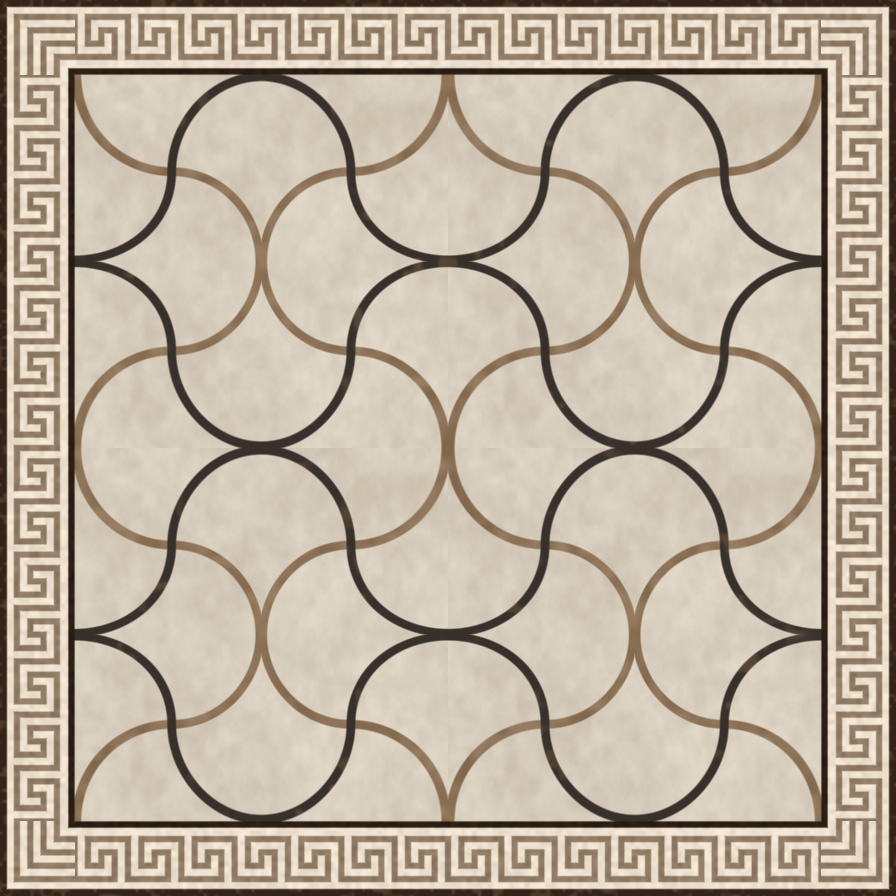
A three.js fragment shader for this pattern:

```glsl
varying vec2 vUv;

const vec3 STONE = vec3(0.84, 0.80, 0.735);
const vec3 CREAM = vec3(0.93, 0.88, 0.81);
const vec3 KEY_BROWN = vec3(0.56, 0.48, 0.39);
const vec3 RIBBON_BROWN = vec3(0.55, 0.45, 0.34);
const vec3 RIBBON_DARK = vec3(0.22, 0.19, 0.17);
const vec3 EDGE_DARK = vec3(0.20, 0.14, 0.09);
const vec3 FLECK = vec3(0.48, 0.38, 0.27);

const float OUTER_EDGE = 0.0078;   // depth of the outer dark rim
const float INNER_EDGE = 0.0762;   // start of the inner dark rim
const float FIELD_EDGE = 0.0833;   // start of the stone field
const float KEY_START = 0.0189;    // depth of the first key row
const float KEY_REPEATS = 14.0;
const float KEY_HALF_WIDTH = 0.23; // in key cells
const float RIBBON_HALF_WIDTH = 0.0235; // in ribbon cells
const float RIBBON_CELLS = 4.0;
const float BULGE = 1.02;
const float SWAY = 0.02;
const float SOFT = 0.0013;
const float PI = 3.14159;

float hash(vec2 p) {
  vec3 q = fract(p.xyx * 0.1031);
  q += dot(q, q.yzx + 33.33);
  return fract((q.x + q.y) * q.z);
}

float noise(vec2 p) {
  vec2 i = floor(p);
  vec2 f = fract(p);
  f = f * f * (3.0 - 2.0 * f);
  return mix(mix(hash(i), hash(i + vec2(1.0, 0.0)), f.x),
             mix(hash(i + vec2(0.0, 1.0)), hash(i + 1.0), f.x), f.y);
}

float fbm(vec2 p) {
  float sum = 0.0;
  float amp = 0.5;
  for (int k = 0; k < 5; k++) {
    sum += amp * noise(p);
    p = p * 2.03 + 17.0;
    amp *= 0.5;
  }
  return sum;
}

float cover(float d) {
  return 1.0 - smoothstep(-SOFT, SOFT, d);
}

// Distance to a wave of half circles, mirrored on alternate rows
float waveDistance(vec2 p) {
  vec2 cell = vec2(floor(p.x + 0.5), floor(p.y));
  vec2 q = p - cell - vec2(0.0, 0.5);
  float side = 1.0 - 2.0 * mod(cell.x + cell.y, 2.0);
  if (q.y * side < 0.0) q.x = 1.0 - abs(q.x);
  return abs(length(q * vec2(1.0, BULGE)) - 0.5);
}

// Square-ended bar between two axis-aligned key nodes
float bar(vec2 q, vec2 a, vec2 b) {
  vec2 d = abs(q - 0.5 * (a + b)) - 0.5 * abs(b - a);
  return max(d.x, d.y) - KEY_HALF_WIDTH;
}

// One unit of the fret, four cells long and three rows deep
float keyDistance(vec2 q) {
  q.x = mod(q.x + 0.5, 4.0) - 0.5;
  float d = bar(q, vec2(-1.0, 0.0), vec2(0.0));
  d = min(d, bar(q, vec2(0.0), vec2(0.0, 3.0)));
  d = min(d, bar(q, vec2(0.0, 3.0), vec2(3.0)));
  d = min(d, bar(q, vec2(3.0, 1.0), vec2(3.0)));
  d = min(d, bar(q, vec2(2.0, 1.0), vec2(3.0, 1.0)));
  d = min(d, bar(q, vec2(2.0, 1.0), vec2(2.0)));
  d = min(d, bar(q, vec2(1.0, 2.0), vec2(2.0)));
  d = min(d, bar(q, vec2(1.0, 0.0), vec2(1.0, 2.0)));
  return min(d, bar(q, vec2(1.0, 0.0), vec2(4.0, 0.0)));
}

vec3 stoneField(vec2 uv) {
  float cellSize = (1.0 - 2.0 * FIELD_EDGE) / RIBBON_CELLS;
  vec2 p = (uv - FIELD_EDGE) / cellSize;
  vec2 slab = mod(p, 2.0);
  float cloud = fbm(slab * 2.3 + 5.0) - 0.48;
  float grain = fbm(slab * vec2(15.0, 11.0) + 41.0) - 0.48;
  vec3 col = STONE + vec3(0.9, 1.0, 1.1) * (0.10 * cloud + 0.10 * grain);

  // Brown ribbons run upright, dark ribbons cross over them
  p -= SWAY * sin(PI * p);
  float wear = noise(uv * 75.0);
  float brown = waveDistance(p.yx + vec2(1.0, 0.0)) - RIBBON_HALF_WIDTH;
  float dark = waveDistance(p) - RIBBON_HALF_WIDTH;
  col = mix(col, RIBBON_BROWN + 0.10 * (wear - 0.5), cover(brown * cellSize));
  vec3 worn = mix(RIBBON_DARK, FLECK, 0.45 * smoothstep(0.65, 1.0, wear));
  return mix(col, worn, cover(dark * cellSize));
}

vec3 keyBorder(vec2 c, float depth, float grain) {
  vec2 a = abs(c);
  float halfField = 0.5 - FIELD_EDGE;
  float cellSize = halfField / (2.0 * KEY_REPEATS);
  float along = a.x > a.y ? -c.y * sign(c.x) : c.x * sign(c.y);
  float row = (depth - KEY_START) / cellSize;
  float d = keyDistance(vec2((along + halfField) / cellSize, row));
  // Nested angles fill the corners
  if (min(a.x, a.y) > halfField) {
    d = abs(row - clamp(floor(row + 0.5), 0.0, 3.0)) - KEY_HALF_WIDTH;
  }
  vec3 col = mix(CREAM, KEY_BROWN, cover(d * cellSize));
  return col + 0.09 * (grain - 0.5);
}

void main() {
  vec2 c = vUv - 0.5;
  float depth = 0.5 - max(abs(c.x), abs(c.y));
  float grain = noise(vUv * 170.0);
  vec3 rim = mix(EDGE_DARK, FLECK, 0.4 * smoothstep(0.55, 1.0, grain));
  vec3 col = mix(rim, keyBorder(c, depth, grain), cover(OUTER_EDGE - depth));
  col = mix(col, EDGE_DARK * (0.7 + 0.3 * grain), cover(INNER_EDGE - depth));
  col = mix(col, stoneField(vUv), cover(FIELD_EDGE - depth));
  gl_FragColor = vec4(col, 1.0);
}
```
